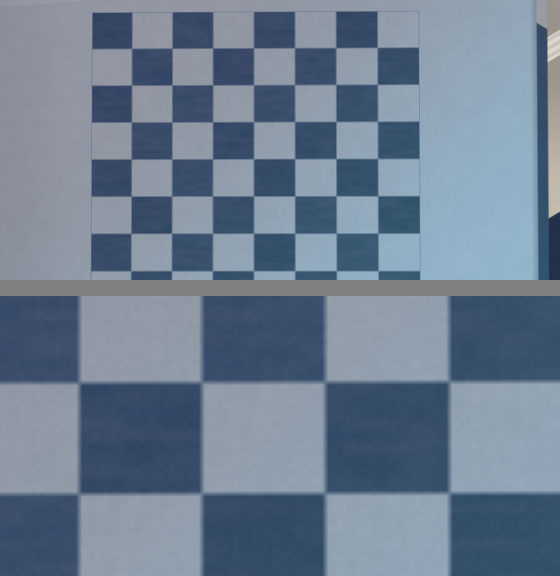
Top, the full canvas; bottom, a detail of the centre.
Write a Shadertoy shader that draws this pattern.

```glsl
float hash(vec2 p) {
    return fract(sin(dot(p, vec2(127.1, 311.7))) * 43758.5453);
}

float noise(vec2 p) {
    vec2 i = floor(p), f = fract(p);
    f = f * f * (3.0 - 2.0 * f);
    return mix(mix(hash(i), hash(i + vec2(1, 0)), f.x),
               mix(hash(i + vec2(0, 1)), hash(i + vec2(1, 1)), f.x), f.y);
}

// Soft step rising through an edge
float rise(float edge, float x) {
    return smoothstep(-0.004, 0.004, x - edge);
}

// Board coordinates in cells, with slight tilt, widening and lens bow
vec2 boardCells(vec2 p) {
    p.x = 0.913 + (p.x - 0.913) / (0.996 + 0.009 * p.y);
    p.y += 0.005 * (p.x - 0.913) * (1.0 - p.y);
    vec2 c = (p - vec2(0.327, 0.0417)) / vec2(0.1465, 0.1324);
    return c + vec2(0.0025, 0.0016) * c * (vec2(8, 7) - c);
}

// Coverage of the dark squares
float checker(vec2 c) {
    vec2 wave = abs(mod(c - 0.5, 2.0) - 1.0) - 0.5;
    vec2 side = clamp(wave / 0.025, -1.0, 1.0);
    vec2 inside = smoothstep(-0.02, 0.02, 4.0 - abs(c - 4.0));
    return (0.5 + 0.5 * side.x * side.y) * inside.x * inside.y;
}

// Room beyond the panel: wall, sloped moulding and a dark object below
vec3 room(vec2 p) {
    float slope = p.y + 0.6 * (p.x - 1.96);
    vec3 col = mix(vec3(0.60, 0.58, 0.55), vec3(0.76, 0.73, 0.67), smoothstep(0.2, 0.7, p.y));
    float moulding = rise(0.13, slope) * (1.0 - rise(0.22, slope));
    float groove = 0.05 * sin(slope * 210.0);
    col = mix(col, vec3(0.82, 0.80, 0.77) + groove, moulding);
    return mix(col, vec3(0.14, 0.19, 0.29), rise(0.78, slope));
}

void mainImage(out vec4 fragColor, in vec2 fragCoord) {
    vec2 p = fragCoord / iResolution.y;
    p.y = 1.0 - p.y;

    // Panel lit warm grey at upper left, cool blue at lower right
    float cool = smoothstep(0.45, 1.65, 0.55 * p.x + 0.6 * p.y);
    vec3 col = mix(vec3(0.57, 0.59, 0.635), vec3(0.575, 0.71, 0.80), cool);
    col -= 0.03 * (1.0 - smoothstep(0.0, 0.3, p.x));
    col += 0.025 * (1.0 - rise(0.025 - 0.075 * p.x, p.y));

    // Dark squares, each with a small tone shift and faint streaks
    vec2 cells = boardCells(p);
    vec3 ink = mix(vec3(0.22, 0.285, 0.405), vec3(0.215, 0.36, 0.45), cool);
    ink += 0.025 * (hash(floor(cells)) - 0.5);
    ink += vec3(0.04, 0.02, 0.02) * (noise(p * vec2(18, 70)) - 0.5);
    col = mix(col, ink, checker(cells));

    // Right edge of the panel: shaded lip, dark rail, pale corner cap
    float x = p.x - 0.007 * p.y;
    col = mix(col, col * 0.86, smoothstep(1.89, 1.912, x));
    vec3 rail = mix(vec3(0.21, 0.28, 0.39), vec3(0.19, 0.33, 0.44), p.y);
    rail = mix(vec3(0.60, 0.61, 0.64), rail, rise(0.09, p.y - 0.6 * (x - 1.93)));
    col = mix(col, rail, rise(1.916, x));
    col = mix(col, room(p), rise(1.954, x));

    // Sensor grain and soft mottling
    col += 0.018 * (noise(p * 170.0) - 0.5) + 0.012 * (noise(p * 25.0) - 0.5);
    fragColor = vec4(col, 1.0);
}
```
